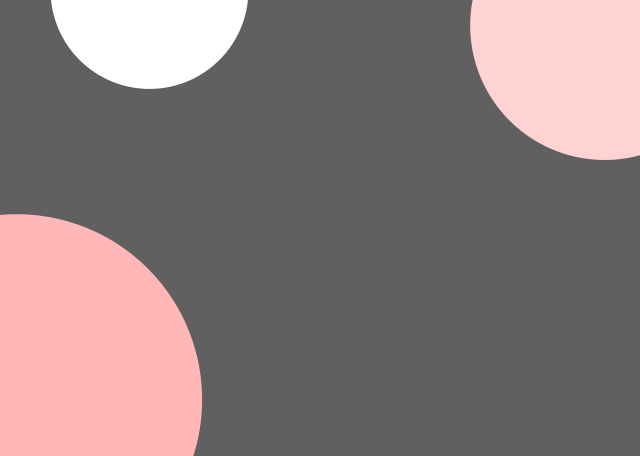
Write a Shadertoy shader that draws this background.

```glsl
// Three flat discs, white and two pinks, cropped by the edges of a grey field.

// Colours
#define GREY       vec3(0.378)
#define WHITE      vec3(1.0)
#define PALE_PINK  vec3(1.0, 0.827, 0.827)
#define PINK       vec3(1.0, 0.718, 0.718)

// Discs: centre x, centre y, radius, in canvas heights
#define TOP_DISC    vec3(0.3278, 1.0220, 0.2170)
#define RIGHT_DISC  vec3(1.3260, 0.9441, 0.2949)
#define CORNER_DISC vec3(0.0366, 0.1236, 0.4066)

// Coverage of a disc, smoothed over one pixel
float discMask(vec2 p, vec3 disc, float pixel) {
    float edge = length(p - disc.xy) - disc.z;
    return clamp(0.5 - edge / pixel, 0.0, 1.0);
}

void mainImage(out vec4 fragColor, in vec2 fragCoord) {
    float pixel = 1.0 / iResolution.y;
    vec2 p = fragCoord * pixel;

    vec3 color = GREY;
    color = mix(color, WHITE, discMask(p, TOP_DISC, pixel));
    color = mix(color, PALE_PINK, discMask(p, RIGHT_DISC, pixel));
    color = mix(color, PINK, discMask(p, CORNER_DISC, pixel));

    fragColor = vec4(color, 1.0);
}
```
